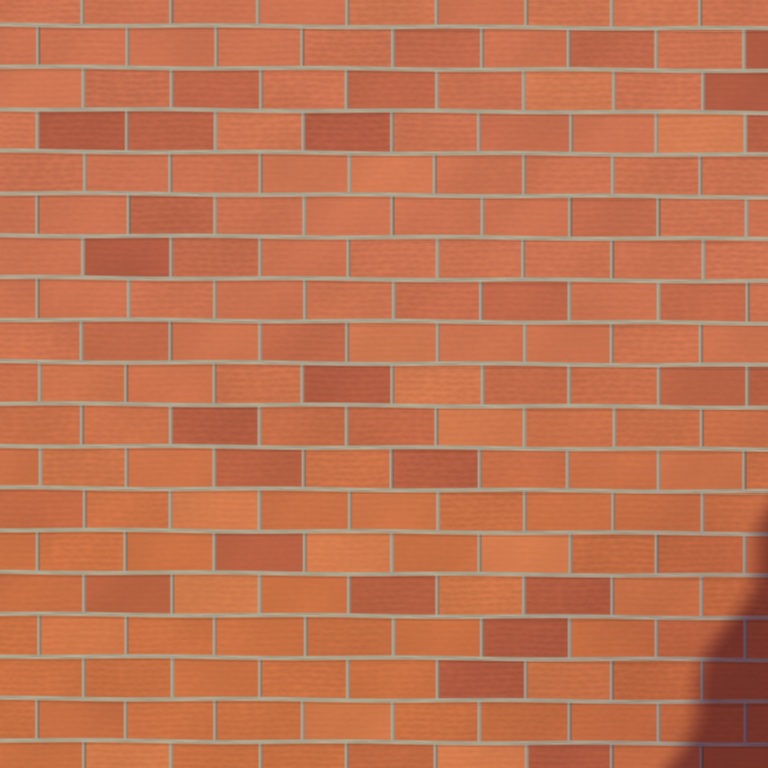
A Shadertoy shader for this texture:

```glsl
// Sunlit running-bond brick wall with pale mortar and a soft shadow in the lower right corner.

const vec2  PITCH        = vec2(0.1151, 0.0548); // brick plus joint
const vec2  ORIGIN       = vec2(0.511, 0.0352);  // one joint crossing
const float TILT         = 0.005;                // fall of the courses to the right
const float BED_HALF     = 0.0027;               // half widths of the joints
const float PERPEND_HALF = 0.0027;
const float SOFTNESS     = 0.0017;
const float JOINT_JITTER = 0.022;                // share of a brick length
const float GRAIN        = 0.035;

const vec3 BRICK_TOP    = vec3(0.795, 0.450, 0.322);
const vec3 BRICK_LOW    = vec3(0.785, 0.440, 0.265);
const vec3 BRICK_DARK   = vec3(0.675, 0.345, 0.255);
const vec3 BRICK_LIGHT  = vec3(0.860, 0.520, 0.335);
const vec3 MORTAR_BED   = vec3(0.665, 0.650, 0.570);
const vec3 MORTAR_LIGHT = vec3(0.700, 0.650, 0.580);
const vec3 MORTAR_DARK  = vec3(0.430, 0.390, 0.350);
const vec3 SHADOW_TINT  = vec3(0.640, 0.530, 0.650);

float hash(vec2 p) {
    vec3 q = fract(vec3(p.xyx) * 0.1031);
    q += dot(q, q.yzx + 33.33);
    return fract((q.x + q.y) * q.z);
}

// Distance to the nearest scattered point
float cellular(vec2 p) {
    vec2 cell = floor(p);
    float nearest = 2.0;
    for (int j = -1; j <= 1; j++)
        for (int i = -1; i <= 1; i++) {
            vec2 c = cell + vec2(i, j);
            vec2 point = c + vec2(hash(c + 17.0), hash(c + 71.0));
            nearest = min(nearest, distance(p, point));
        }
    return nearest;
}

// Broad drifting variation in -1..1
float layeredSines(vec2 p) {
    return 0.5 * sin(p.x + 1.7 * sin(p.y * 0.8))
         + 0.3 * sin(p.y * 1.9 + 1.3 * sin(p.x * 1.4))
         + 0.2 * sin(p.x * 3.1 - p.y * 2.3);
}

// Soft coverage of a line of the given half width
float line(float d, float halfWidth, float soft) {
    return 1.0 - smoothstep(halfWidth - soft, halfWidth + soft, abs(d));
}

vec3 brickColor(vec2 uv, vec2 id) {
    float tone = hash(id + 40.0);
    vec3 color = mix(BRICK_LOW, BRICK_TOP, smoothstep(0.2, 0.7, uv.y));
    color = mix(color, BRICK_DARK, smoothstep(0.62, 1.0, tone) * 0.85);
    color = mix(color, BRICK_LIGHT, smoothstep(0.22, 0.0, tone) * 0.6);

    // Wire-cut streaks and pitting, stronger on some bricks
    float roughness = 0.5 + hash(id + 90.0);
    float streak = sin(uv.y * 760.0 + 6.3 * tone + 0.8 * sin(uv.x * 45.0));
    float pits = cellular(uv * vec2(95.0, 170.0)) - 0.5;
    color *= 1.0 + GRAIN * roughness * (0.4 * streak + 1.4 * pits);
    return color * (1.0 + 0.035 * layeredSines(uv * 22.0 + 9.0 * tone));
}

// Cast shadow with a ragged slanting edge
float cornerShadow(vec2 uv) {
    float edge = 0.862 + 0.42 * uv.y + 0.012 * sin(uv.y * 34.0);
    return smoothstep(-0.016, 0.03, uv.x - edge);
}

void mainImage(out vec4 fragColor, in vec2 fragCoord) {
    vec2 uv = fragCoord / iResolution.xy;
    float soft = max(SOFTNESS, 0.8 / iResolution.y);

    // Courses
    float wave = 0.0008 * sin(uv.x * 19.0 + floor(uv.y / PITCH.y + 0.5) * 2.4);
    float height = (uv.y + TILT * (uv.x - 0.2) + wave - ORIGIN.y) / PITCH.y;
    float row = floor(height);
    float bedDistance = (height - floor(height + 0.5)) * PITCH.y;

    // Staggered upright joints, each nudged a little
    float along = (uv.x - ORIGIN.x) / PITCH.x - 0.5 * mod(row, 2.0);
    float joint = floor(along + 0.5);
    vec2 jointId = vec2(joint, row) + 50.0;
    float nudge = (hash(jointId) - 0.5) * 2.0 * JOINT_JITTER;
    float side = (along - joint - nudge) * PITCH.x;
    vec2 brickId = jointId - vec2(side < 0.0 ? 1.0 : 0.0, 0.0);

    vec3 color = brickColor(uv, brickId);

    // Upright joints: pale mortar with a recessed dark edge
    float depth = hash(jointId + 23.0);
    float recess = smoothstep(-0.002, 0.003, side) * (0.35 + 0.65 * depth);
    vec3 upright = mix(MORTAR_LIGHT, MORTAR_DARK, recess);
    color = mix(color, upright, line(side, PERPEND_HALF, soft) * 0.95);

    // Level joints with a faint shade beneath
    color *= 1.0 - 0.10 * line(bedDistance + 0.0045, 0.0015, soft);
    float stain = layeredSines(vec2(uv.x * 60.0, row * 5.0));
    vec3 bed = MORTAR_BED * (1.0 + 0.06 * stain);
    color = mix(color, bed, line(bedDistance, BED_HALF, soft) * 0.95);

    // Light across the wall
    float dusk = smoothstep(0.45, 1.15, uv.x) * smoothstep(0.55, 0.0, uv.y);
    color *= 1.0 - vec3(0.10, 0.16, 0.08) * dusk;
    color *= mix(vec3(1.0), SHADOW_TINT, cornerShadow(uv));
    fragColor = vec4(clamp(color, 0.0, 1.0), 1.0);
}
```
